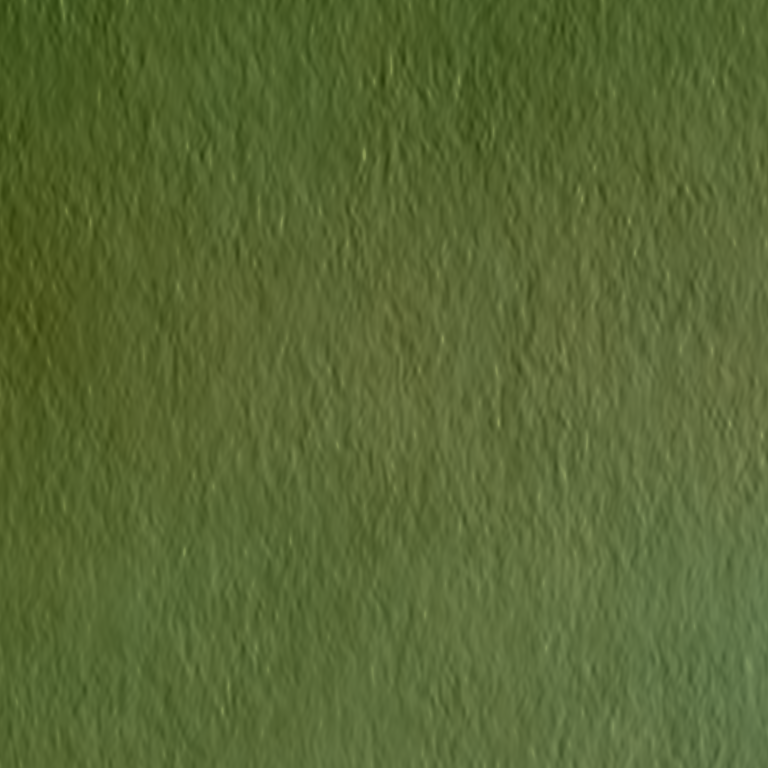
A Shadertoy shader for this texture:

```glsl
// Soft green felt with short upright fibres, uneven dye and a pale lower right corner.

float hash(vec2 p) {
    return fract(sin(dot(p, vec2(127.1, 311.7))) * 43758.5453);
}

// Smooth value noise in 0..1
float noise(vec2 p) {
    vec2 cell = floor(p);
    vec2 f = fract(p);
    vec2 s = f * f * (3.0 - 2.0 * f);
    float low = mix(hash(cell), hash(cell + vec2(1.0, 0.0)), s.x);
    float high = mix(hash(cell + vec2(0.0, 1.0)), hash(cell + vec2(1.0, 1.0)), s.x);
    return mix(low, high, s.y);
}

float fbm(vec2 p) {
    float sum = 0.0;
    float weight = 0.5;
    for (int i = 0; i < 4; i++) {
        sum += weight * noise(p);
        p = p * 2.03 + vec2(17.3, 9.1);
        weight *= 0.5;
    }
    return sum / 0.9375;
}

// Height of the nap: upright fibres that lean and wander a little
float napHeight(vec2 uv, float lean) {
    float wander = 0.006 * (noise(uv * vec2(24.0, 30.0)) - 0.5);
    vec2 p = vec2(uv.x + lean * uv.y + wander, uv.y);
    float coarse = noise(p * vec2(100.0, 40.0));
    float fine = noise(p * vec2(170.0, 72.0) + 31.7);
    return 0.55 * coarse + 0.45 * fine;
}

// Side light on the nap: bright and dark flanks lie next to each other
float napRelief(vec2 uv, float lean) {
    vec2 toLight = vec2(0.0042, 0.0012);
    return napHeight(uv, lean) - napHeight(uv + toLight, lean);
}

// Broad dye colour over the cloth
vec3 dyeColor(vec2 uv) {
    vec3 topLeft = vec3(0.282, 0.360, 0.140);
    vec3 topRight = vec3(0.318, 0.388, 0.180);
    vec3 bottomLeft = vec3(0.350, 0.418, 0.208);
    vec3 bottomRight = vec3(0.392, 0.458, 0.278);
    vec3 color = mix(mix(bottomLeft, bottomRight, uv.x), mix(topLeft, topRight, uv.x), uv.y);

    // Olive band across the middle, deeper at the left edge
    float band = exp(-pow((uv.y - 0.58) / 0.24, 2.0));
    color += band * mix(vec3(0.004, -0.024, -0.032), vec3(0.030, 0.003, 0.012), smoothstep(0.0, 0.45, uv.x));

    // Cool sheen near the lower right corner
    float sheen = exp(-dot(uv - vec2(1.0, 0.15), uv - vec2(1.0, 0.15)) / 0.04);
    return color + sheen * vec3(0.010, 0.030, 0.038);
}

void mainImage(out vec4 fragColor, in vec2 fragCoord) {
    vec2 uv = fragCoord / iResolution.xy;
    vec3 color = dyeColor(uv);

    // Cloudy stains and faint long vertical streaks
    float cloud = fbm(uv * vec2(7.0, 5.0) + 3.7) - 0.5;
    float streak = noise(uv * vec2(40.0, 6.0) + 8.2) - 0.5;
    float tint = fbm(uv * vec2(9.0, 6.0) + 21.4) - 0.5;
    color += 0.065 * cloud + 0.022 * streak;
    color += tint * vec3(0.026, 0.0, -0.012);

    // Tufts: clumps of fibres a little lighter or darker
    float tuft = noise(uv * vec2(62.0, 26.0) + 14.6) - 0.5;
    color += 0.030 * tuft;

    // Fibres: the relief is weaker toward the lower left
    float strength = mix(0.75, 1.1, smoothstep(0.0, 0.9, 0.6 * uv.x + 0.5 * uv.y));
    strength *= 0.6 + 0.8 * noise(uv * vec2(20.0, 14.0) + 5.5);
    float relief = napRelief(uv, 0.05) + 0.5 * napRelief(uv + 0.37, -0.20);
    color += strength * relief * vec3(0.178, 0.178, 0.150);

    // Sparse yellowish glints on the steepest flanks
    float glint = smoothstep(0.30, 0.65, relief) * strength;
    color += glint * vec3(0.070, 0.070, 0.035);

    fragColor = vec4(clamp(color, 0.0, 1.0), 1.0);
}
```
